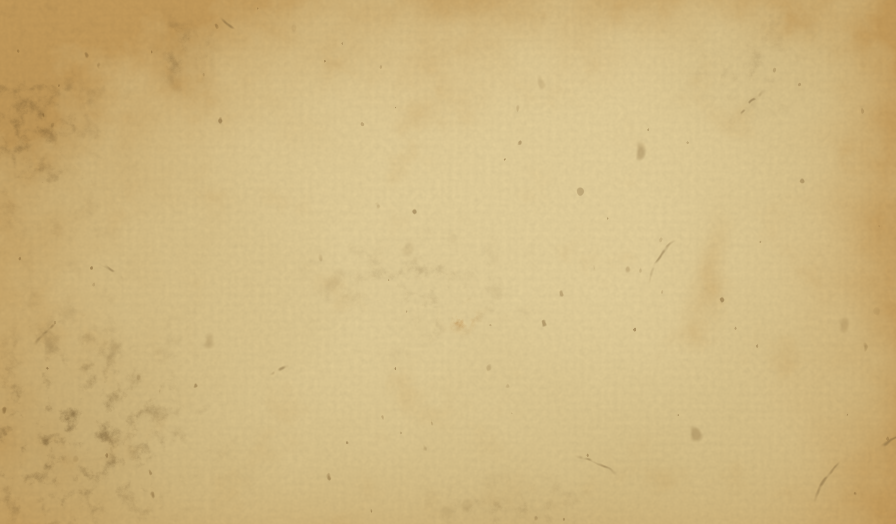
Write a Shadertoy shader that draws this texture.

```glsl
vec2 hash2(vec2 p) {
    vec3 q = fract(p.xyx * vec3(0.1031, 0.1030, 0.0973));
    q += dot(q, q.yzx + 33.33);
    return fract((q.xx + q.yz) * q.zy);
}

float gradientNoise(vec2 p) {
    vec2 i = floor(p), f = fract(p);
    vec2 u = f * f * f * (f * (f * 6.0 - 15.0) + 10.0);
    vec2 o = vec2(0.0, 1.0);
    float a = dot(hash2(i) * 2.0 - 1.0, f);
    float b = dot(hash2(i + o.yx) * 2.0 - 1.0, f - o.yx);
    float c = dot(hash2(i + o.xy) * 2.0 - 1.0, f - o.xy);
    float d = dot(hash2(i + o.yy) * 2.0 - 1.0, f - o.yy);
    return mix(mix(a, b, u.x), mix(c, d, u.x), u.y);
}

float fbm(vec2 p) {
    float sum = 0.0, amp = 0.6;
    for (int i = 0; i < 5; i++) {
        sum += amp * gradientNoise(p);
        p = mat2(1.6, 1.2, -1.2, 1.6) * p + 7.3;
        amp *= 0.55;
    }
    return sum;
}

float blob(vec2 p, vec2 centre, vec2 size) {
    vec2 d = (p - centre) / size;
    return exp(-dot(d, d));
}

// Small foxing spots, one candidate per grid cell
float specks(vec2 p, float cells, float density) {
    vec2 g = p * cells, id = floor(g);
    float sum = 0.0;
    for (int y = -1; y <= 1; y++)
    for (int x = -1; x <= 1; x++) {
        vec2 cell = id + vec2(x, y);
        vec2 r = hash2(cell + 51.0), kind = hash2(cell + 117.0);
        float radius = mix(0.05, 0.16, kind.y * kind.y);
        float d = length((g - cell - r) * vec2(1.2, 0.8)) + 0.12 * gradientNoise(g * 5.0);
        sum += step(kind.x, density) * (0.3 + 0.7 * r.x) * (1.0 - smoothstep(radius * 0.2, radius, d));
    }
    return min(sum, 1.0);
}

// Short faint creases, mostly rising to the right
float scratches(vec2 p, float aspect) {
    float sum = 0.0;
    for (int i = 0; i < 9; i++) {
        vec2 r = hash2(vec2(float(i) * 3.7 + 2.0, 19.0));
        vec2 s = hash2(vec2(float(i) * 5.1 + 8.0, 43.0));
        float angle = s.x < 0.7 ? 0.4 + 0.6 * s.y : -0.7 + 0.4 * s.y;
        vec2 dir = vec2(cos(angle), sin(angle));
        vec2 d = p - r * vec2(aspect, 1.0);
        float along = dot(d, dir), halfLength = 0.02 + 0.04 * s.y;
        float across = abs(dot(d, vec2(-dir.y, dir.x)) + 3.0 * along * along + 0.006 * gradientNoise(p * 40.0));
        sum += (1.0 - smoothstep(0.0, 0.0045, across)) * (1.0 - smoothstep(0.3, 1.0, abs(along) / halfLength))
             * smoothstep(-0.25, 0.2, gradientNoise(p * 60.0 + 3.0));
    }
    return min(sum, 1.0);
}

void mainImage(out vec4 fragColor, in vec2 fragCoord) {
    vec2 p = fragCoord / iResolution.y;
    float aspect = iResolution.x / iResolution.y;
    vec2 uv = vec2(p.x / aspect, p.y);
    float cloud = fbm(p * 2.3 + 4.0), mottle = fbm(p * 7.0 + 21.0), grit = fbm(p * 26.0 + 9.0);

    // Pale sheet, lighter above the middle
    float glow = blob(uv, vec2(0.57, 0.64), vec2(0.42, 0.48));
    vec3 col = mix(vec3(0.80, 0.71, 0.495), vec3(0.868, 0.79, 0.59), clamp(glow * 1.05 + 0.13 + cloud * 0.4, 0.0, 1.0));

    // Ochre staining from the edges
    vec2 w = uv + 0.07 * vec2(cloud, mottle);
    float stain = 0.55 * exp(-max(w.x, 0.0) * 8.0)
                + 0.75 * exp(-max(1.0 - w.x, 0.0) * 16.0)
                + 0.50 * exp(-max(1.0 - w.y, 0.0) * 11.0) * (0.7 + 1.8 * cloud)
                + 0.22 * exp(-max(w.y, 0.0) * 13.0)
                + 0.75 * blob(w, vec2(0.05, 1.02), vec2(0.24, 0.24))
                + 0.25 * blob(w, vec2(0.5, 0.97), vec2(0.07, 0.13))
                + 0.22 * blob(w, vec2(0.785, 0.48), vec2(0.014, 0.09));
    stain *= 1.0 + 0.7 * mottle;
    stain += 0.14 * smoothstep(0.08, 0.5, mottle);
    col = mix(col, vec3(0.74, 0.575, 0.325), clamp(stain, 0.0, 0.9));

    // Brown grime gathered in patches
    float dirt = blob(uv, vec2(0.07, 0.16), vec2(0.13, 0.19))
               + 0.75 * blob(uv, vec2(0.02, 0.76), vec2(0.09, 0.17))
               + 0.9 * blob(uv, vec2(0.205, 0.90), vec2(0.026, 0.055))
               + 0.35 * blob(uv, vec2(0.46, 0.44), vec2(0.10, 0.10))
               + 0.4 * blob(uv, vec2(0.57, 0.03), vec2(0.08, 0.05))
               + 0.3 * blob(uv, vec2(0.84, 0.88), vec2(0.06, 0.09));
    float grime = dirt * smoothstep(0.0, 0.5, grit + 0.35 * mottle);
    col = mix(col, vec3(0.43, 0.33, 0.18), clamp(grime * 0.6 + dirt * 0.06, 0.0, 0.7));

    // Foxing, rusty dots and creases
    float fox = specks(p, 9.0, 0.16) * 0.28 + specks(p + 3.7, 24.0, 0.05 + 0.12 * dirt) * 0.5;
    col = mix(col, vec3(0.46, 0.34, 0.17), fox);
    float rust = blob(p, vec2(0.88, 0.395), vec2(0.022, 0.02)) * smoothstep(-0.1, 0.3, grit);
    col = mix(col, vec3(0.70, 0.47, 0.20), rust * 0.65);
    col = mix(col, vec3(0.45, 0.35, 0.20), scratches(p, aspect) * 0.42);

    // Paper tooth and faint weave
    float tooth = gradientNoise(p * 95.0) + 0.7 * gradientNoise(p * 190.0 + 5.0);
    vec2 weave = sin(p * 400.0 + 1.5 * gradientNoise(p * 12.0));
    col *= 1.0 + 0.030 * tooth + 0.003 * (weave.x + weave.y);
    fragColor = vec4(clamp(col, 0.0, 1.0), 1.0);
}
```
